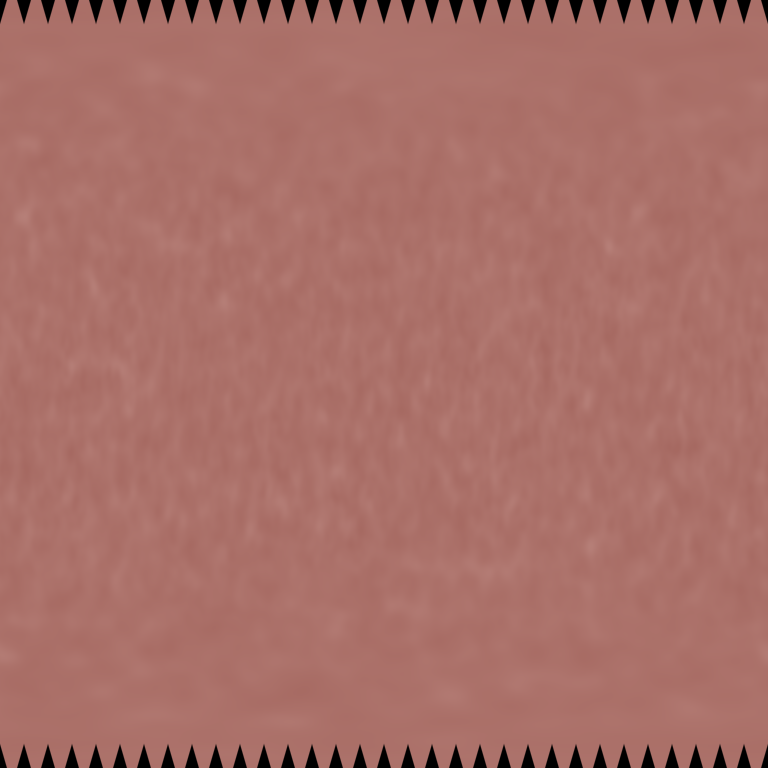
Give the GLSL for this texture, as a Shadertoy shader.

```glsl
const float PI = 3.14159265;

vec3 hashGradient(vec3 cell) {
    vec3 h = fract(cell * vec3(0.1031, 0.1030, 0.0973));
    h += dot(h, h.yxz + 33.33);
    return fract((h.xxy + h.yxx) * h.zyx) * 2.0 - 1.0;
}

float cornerNoise(vec3 cell, vec3 f, vec3 corner) {
    return dot(hashGradient(cell + corner), f - corner);
}

float gradientNoise(vec3 p) {
    vec3 cell = floor(p), f = fract(p);
    vec3 w = f * f * f * (f * (f * 6.0 - 15.0) + 10.0);
    vec2 e = vec2(0.0, 1.0);
    float low = mix(mix(cornerNoise(cell, f, e.xxx), cornerNoise(cell, f, e.yxx), w.x),
                    mix(cornerNoise(cell, f, e.xyx), cornerNoise(cell, f, e.yyx), w.x), w.y);
    float high = mix(mix(cornerNoise(cell, f, e.xxy), cornerNoise(cell, f, e.yxy), w.x),
                     mix(cornerNoise(cell, f, e.xyy), cornerNoise(cell, f, e.yyy), w.x), w.y);
    return mix(low, high, w.z);
}

// Wraps the canvas round a sphere, so marks are tall at the equator and wide at the poles
vec3 spherePoint(vec2 uv) {
    float lon = uv.x * 2.0 * PI, lat = (uv.y - 0.5) * PI;
    return vec3(cos(lat) * cos(lon), sin(lat), cos(lat) * sin(lon));
}

// Row of pointed notches along the top and bottom edges
float notchMask(vec2 uv) {
    float across = abs(fract(uv.x * 32.0 + 0.5) - 0.5);
    float inward = min(uv.y, 1.0 - uv.y) * 32.0;
    float dist = (across - 0.29 * (1.0 - inward)) / 32.0;
    float soft = 0.8 / iResolution.y;
    return 1.0 - smoothstep(-soft, soft, dist);
}

void mainImage(out vec4 fragColor, in vec2 fragCoord) {
    vec2 uv = fragCoord / iResolution.xy;
    vec3 p = spherePoint(uv);
    float equator = smoothstep(0.05, 0.35, min(uv.y, 1.0 - uv.y));

    // Broad mottling, pale pores and finer grain
    float mottle = gradientNoise(p * 3.5 + 17.3);
    float pores = gradientNoise(p * 9.0 + 41.7);
    float grain = gradientNoise(p * 17.0 + 73.1);
    float patches = smoothstep(-0.2, 0.4, gradientNoise(p * 2.2 + 59.6));

    float tone = 0.27 + 0.13 * mottle;
    tone += mix(0.22, 0.36, equator) * pores;
    tone += 0.55 * pow(max(pores, 0.0), 2.0);
    tone += mix(0.06, 0.24, equator * (0.4 + 0.6 * patches)) * grain;

    vec3 darkSkin = vec3(0.650, 0.412, 0.382);
    vec3 paleSkin = vec3(0.730, 0.522, 0.494);
    vec3 color = mix(darkSkin, paleSkin, clamp(tone, 0.0, 1.0));

    color = mix(color, vec3(0.0), notchMask(uv));
    fragColor = vec4(color, 1.0);
}
```
